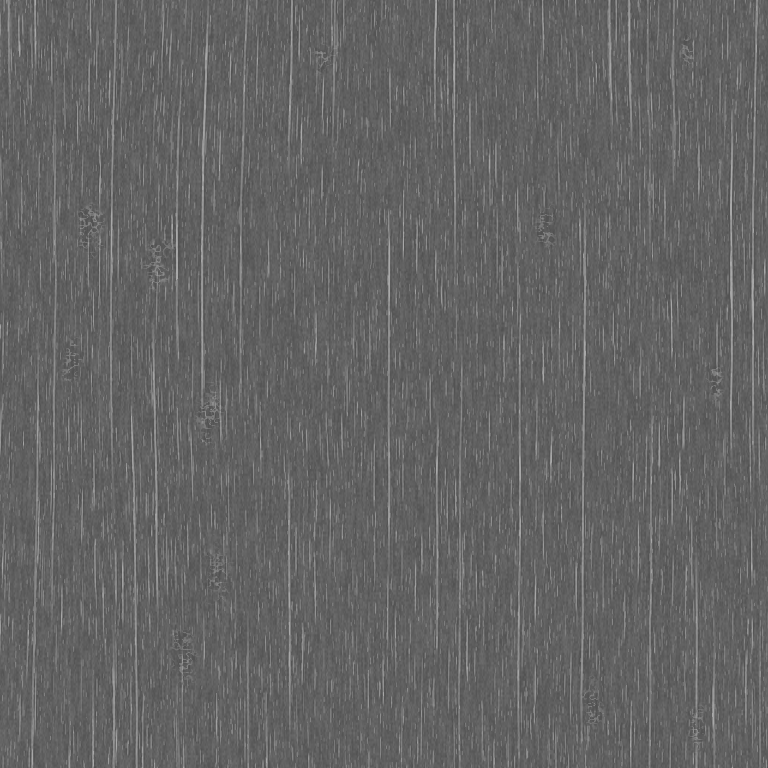
This texture map is drawn by a WebGL 1 fragment shader. Its source:

```glsl
precision highp float;
// Grey brushed wood grain: thin pale vertical streaks over a dark, finely fibred base.
// Streaks come from jittered column grids at several scales, bent by a slow warp;
// scattered faint knots break the grain up into small crinkled ridges.

uniform vec2 u_resolution;

const float BASE_GREY = 0.316;
const float FIBRE_GAIN = 0.060;
const float GRAIN_GAIN = 0.060;

float hash(vec2 p) {
  vec3 q = fract(vec3(p.xyx) * 0.1031);
  q += dot(q, q.yzx + 33.33);
  return fract((q.x + q.y) * q.z);
}

float noise(vec2 p) {
  vec2 cell = floor(p);
  vec2 f = fract(p);
  f = f * f * (3.0 - 2.0 * f);
  float low = mix(hash(cell), hash(cell + vec2(1.0, 0.0)), f.x);
  float high = mix(hash(cell + vec2(0.0, 1.0)), hash(cell + vec2(1.0, 1.0)), f.x);
  return mix(low, high, f.y);
}

// Slow sideways drift plus a slight waviness of the fibres
vec2 bendGrain(vec2 p) {
  float drift = noise(p * vec2(5.0, 1.6) + 7.0) - 0.5;
  float waver = noise(p * vec2(25.0, 11.0) + 31.0) - 0.5;
  return vec2(p.x + 0.018 * drift + 0.002 * waver, p.y);
}

// One streak per chosen cell: random centre, length and brightness.
// The result is positive on the streak and slightly negative along its flank.
float streaks(vec2 p, vec2 grid, float density, float halfWidth, float soft, float seed) {
  float column = floor(p.x * grid.x);
  float y = p.y * grid.y + 17.0 * hash(vec2(column, seed));
  vec2 id = vec2(column + seed * 3.0, floor(y) + seed);
  float present = step(hash(id), density);
  float centre = mix(0.3, 0.7, hash(id + 71.3));
  float dist = abs(fract(p.x * grid.x) - centre) / grid.x;
  float reach = mix(0.2, 0.5, hash(id + 19.7));
  float along = abs(fract(y) - 0.5);
  float taper = 1.0 - smoothstep(reach * 0.6, reach, along);
  float strength = mix(0.35, 1.0, hash(id + 43.1));
  float core = 1.0 - smoothstep(halfWidth - soft, halfWidth + soft, dist);
  float flank = 1.0 - smoothstep(halfWidth, halfWidth + 0.003, dist);
  return present * taper * strength * (core - 0.2 * flank * (1.0 - core));
}

// Soft, ragged ovals placed in a sparse jittered grid
float knotMask(vec2 p, vec2 grid, float density) {
  vec2 cell = floor(p * grid);
  vec2 centre = vec2(hash(cell + 3.1), hash(cell + 8.7)) * 0.5 + 0.25;
  vec2 offset = (fract(p * grid) - centre) / grid;
  vec2 radius = vec2(0.016, 0.036) * mix(0.5, 1.1, hash(cell + 5.9));
  float ragged = 1.1 * (noise(p * 75.0) - 0.5);
  float oval = length(offset / radius) + ragged;
  return step(hash(cell + 12.4), density) * (1.0 - smoothstep(0.3, 1.2, oval));
}

// Thin bright contour lines of a noise field
float crinkles(vec2 p) {
  float field = noise(p * vec2(170.0, 230.0)) + 0.4 * noise(p * 390.0);
  return 1.0 - smoothstep(0.03, 0.2, abs(field - 0.7));
}

void main() {
  vec2 p = gl_FragCoord.xy / u_resolution.y;
  float soft = 0.6 / u_resolution.y;
  vec2 g = bendGrain(p);

  // Fibres and fine speckle
  float fibre = noise(g * vec2(460.0, 42.0));
  float grain = noise(p * vec2(640.0, 330.0) + 90.0);
  float grey = BASE_GREY + FIBRE_GAIN * fibre + GRAIN_GAIN * grain;

  // Streaks from short flecks to long lines, gathered in faint bands
  float band = mix(0.75, 1.2, noise(g * vec2(26.0, 7.0) + 53.0));
  float flecks = streaks(g, vec2(240.0, 76.0), 0.32 * band, 0.0008, soft, 1.0);
  float dashes = streaks(g, vec2(200.0, 26.0), 0.28 * band, 0.0008, soft, 5.0);
  float strands = streaks(g, vec2(115.0, 9.0), 0.26 * band, 0.0009, soft, 9.0);
  float lines = streaks(g, vec2(36.0, 1.2), 0.5, 0.0013, soft, 14.0);
  float shine = 0.13 * flecks + 0.18 * dashes + 0.23 * strands + 0.23 * lines;

  // Knots replace part of the streaks with crinkled ridges
  float knot = knotMask(p, vec2(6.0, 5.0), 0.42);
  grey += shine * (1.0 - 0.5 * knot);
  grey += knot * (0.15 * crinkles(p) - 0.03);

  gl_FragColor = vec4(vec3(clamp(grey, 0.32, 0.66)), 1.0);
}
```
